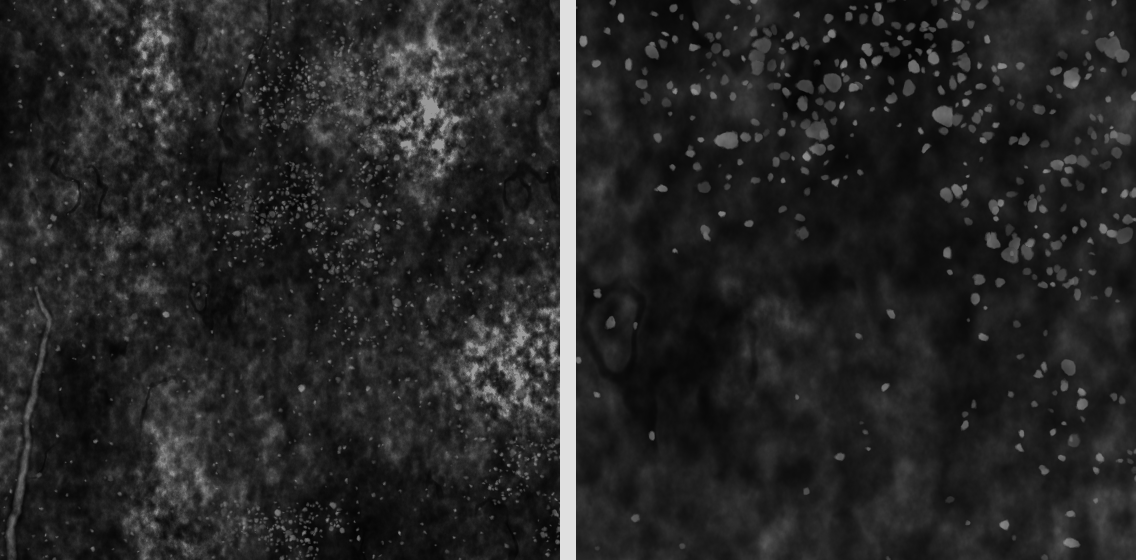
Left: the whole. Right: its middle third, enlarged.
Reproduce this texture procedurally as a WebGL 1 fragment shader.

```glsl
precision highp float;
// Dark weathered rock face with vertical stains, pale mineral patches, cracks,
// clustered lichen specks and a thin bare branch. Layered noise drives a
// log-normal grey tone; specks are jittered dots on grids of several scales.
uniform vec2 u_resolution;

float hash(vec2 p) {
  vec3 q = fract(p.xyx * vec3(0.1031, 0.1030, 0.0973));
  q += dot(q, q.yzx + 33.33);
  return fract((q.x + q.y) * q.z);
}

float noise(vec2 p) {
  vec2 i = floor(p);
  vec2 f = fract(p);
  f = f * f * (3.0 - 2.0 * f);
  float low = mix(hash(i), hash(i + vec2(1.0, 0.0)), f.x);
  float high = mix(hash(i + vec2(0.0, 1.0)), hash(i + 1.0), f.x);
  return mix(low, high, f.y);
}

// Fractal noise, roughly centred on zero
float fbm(vec2 p) {
  float sum = 0.0;
  float weight = 0.5;
  for (int i = 0; i < 5; i++) {
    sum += weight * (noise(p) - 0.5);
    p = mat2(1.6, 1.2, -1.2, 1.6) * p + 17.3;
    weight *= 0.5;
  }
  return sum;
}

float blob(vec2 p, vec2 center, vec2 radius) {
  vec2 d = (p - center) / radius;
  return exp(-dot(d, d));
}

// x: distance to the segment, y: position along it
vec2 segment(vec2 p, vec2 a, vec2 b) {
  vec2 ab = b - a;
  float t = clamp(dot(p - a, ab) / dot(ab, ab), 0.0, 1.0);
  return vec2(length(p - a - ab * t), t);
}

// How thickly lichen grows at a place
float lichenDensity(vec2 p) {
  float region = blob(p, vec2(0.58, 0.80), vec2(0.13, 0.17))
    + 0.7 * blob(p, vec2(0.45, 0.64), vec2(0.10, 0.08))
    + 0.6 * blob(p, vec2(0.62, 0.53), vec2(0.07, 0.12))
    + 0.9 * blob(p, vec2(0.95, 0.15), vec2(0.08, 0.12))
    + 0.8 * blob(p, vec2(0.50, 0.04), vec2(0.12, 0.09))
    + 0.25 * blob(p, vec2(0.85, 0.75), vec2(0.16, 0.30));
  float clump = smoothstep(-0.12, 0.16, fbm(p * 15.0 + 4.0));
  return 0.025 + 0.62 * region * clump;
}

// x: coverage, y: brightness of jittered dots on one grid
vec2 specks(vec2 p, float cells, float share, float aa) {
  vec2 home = floor(p * cells);
  vec2 result = vec2(0.0);
  for (int j = -1; j <= 1; j++) {
    for (int i = -1; i <= 1; i++) {
      vec2 cell = home + vec2(float(i), float(j));
      vec2 seed = cell + cells * 3.0;
      vec2 center = (cell + vec2(hash(seed), hash(seed + 71.0))) / cells;
      float radius = mix(0.14, 0.38, hash(seed + 139.0)) / cells;
      float grows = step(hash(seed + 211.0), share * lichenDensity(center));
      float cover = grows * (1.0 - smoothstep(-aa, aa, length(p - center) - radius));
      if (cover > result.x) result = vec2(cover, mix(0.25, 0.50, hash(seed + 307.0)));
    }
  }
  return result;
}

// Dark thin lines where stretched noise crosses its middle value
float cracks(vec2 p) {
  float ridge = abs(fbm(p * vec2(7.0, 4.0) + 31.0));
  float broken = smoothstep(0.04, 0.16, fbm(p * 6.0 + 52.0));
  return broken * (1.0 - smoothstep(0.004, 0.02, ridge));
}

void main() {
  vec2 uv = gl_FragCoord.xy / u_resolution;
  float aa = 1.0 / min(u_resolution.x, u_resolution.y);
  vec2 warp = vec2(fbm(uv * 9.0), fbm(uv * 9.0 + 80.0));
  vec2 p = uv + 0.16 * warp;
  float grain = fbm(uv * vec2(85.0, 70.0));

  // Stains, streaks and grain
  float relief = 4.0 * fbm(p * vec2(6.0, 3.5) + 9.0)
    + 2.6 * fbm(p * vec2(26.0, 5.0)) + 3.2 * grain
    + 2.2 * fbm(uv * vec2(34.0, 26.0) + 40.0);

  // Pale mineral patches and dark hollows
  float pale = 1.6 * blob(p, vec2(0.74, 0.78), vec2(0.08, 0.10))
    + 1.5 * blob(p, vec2(0.92, 0.34), vec2(0.10, 0.13))
    + 1.2 * blob(p, vec2(0.29, 0.07), vec2(0.07, 0.09))
    + 0.9 * blob(p, vec2(0.27, 0.93), vec2(0.08, 0.11))
    + 0.7 * blob(p, vec2(0.24, 0.65), vec2(0.11, 0.22))
    + 1.0 * blob(p, vec2(0.42, 0.45), vec2(0.03, 0.03));
  float hollow = 0.7 * blob(p, vec2(0.46, 0.36), vec2(0.16, 0.13))
    + 0.8 * blob(p, vec2(0.67, 0.08), vec2(0.10, 0.13))
    + 1.4 * blob(p, vec2(0.71, 0.79), vec2(0.025, 0.04))
    + 1.8 * blob(uv, vec2(0.0, 0.79), vec2(0.03, 0.12));
  relief += pale * (1.0 + 3.0 * grain) - hollow - 1.3 * cracks(uv + 0.03 * warp);

  // Pale ledges at the upper right and upper left margins
  float ledge = smoothstep(0.968, 0.980, p.x) * smoothstep(0.68, 0.80, uv.y);
  ledge += (1.0 - smoothstep(0.016, 0.026, p.x)) * smoothstep(0.86, 0.92, uv.y);
  relief += 1.4 * ledge;
  float tone = 0.115 * exp(0.53 * relief);

  // Lichen, from coarse to fine
  vec2 ragged = uv + 0.008 * vec2(grain, fbm(uv * 90.0 + 23.0));
  for (int layer = 0; layer < 3; layer++) {
    float level = float(layer);
    vec2 dots = specks(ragged, 62.0 + 38.0 * level, 0.35 + 0.28 * level, 1.3 * aa);
    tone = mix(tone, dots.y * (1.0 + grain), 0.85 * dots.x);
  }

  // Branch, thicker toward the bottom and lit along its middle
  vec2 knee = vec2(0.092, 0.430);
  vec2 elbow = vec2(0.047, 0.255);
  vec2 bend = vec2(0.050, 0.200);
  vec2 q = uv + 0.025 * vec2(fbm(uv * 14.0), 0.0);
  float reach = min(segment(q, vec2(0.068, 0.485), knee).x, segment(q, knee, elbow).x);
  reach = min(reach, min(segment(q, elbow, bend).x, segment(q, bend, vec2(0.012, -0.02)).x));
  float girth = mix(0.0085, 0.0055, clamp(uv.y / 0.48, 0.0, 1.0));
  float bark = mix(0.29, 0.13, smoothstep(0.2, 1.0, reach / girth)) * (1.0 + 1.5 * grain);
  tone *= 1.0 - 0.35 * (1.0 - smoothstep(girth, 2.2 * girth, reach));
  tone = mix(tone, bark, 1.0 - smoothstep(-aa, aa, reach - girth));

  gl_FragColor = vec4(vec3(clamp(tone, 0.02, 0.60)), 1.0);
}
```
